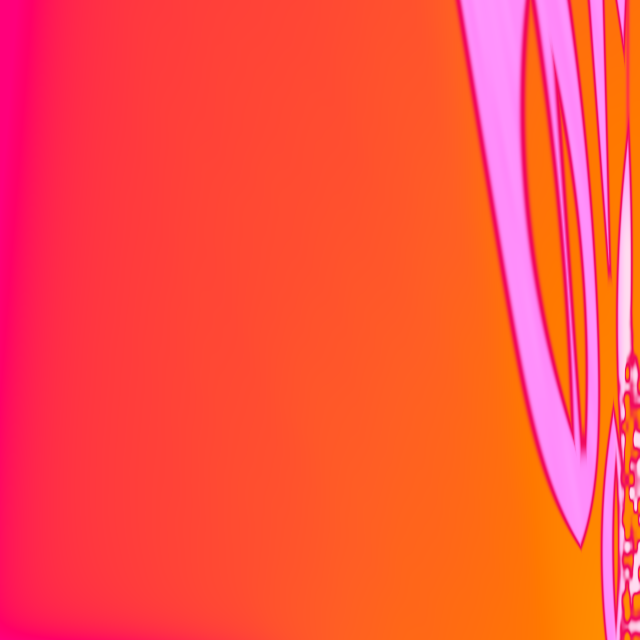
Write a Shadertoy shader that draws this background.

```glsl
// Draws a hot red-to-orange field with drooping pink ribbons that break into speckle at the right.
#define PINK vec3(1.0, 0.55, 0.98)
#define PALE vec3(1.0, 0.86, 0.94)
#define CRIMSON vec3(0.94, 0.01, 0.36)
#define RIM_WIDE 0.0048
#define RIM_FINE 0.0019
#define MOTTLE 0.035
#define SPECKLE_SCALE vec2(150.0, 48.0)

float hash(vec2 p) {
    return fract(sin(dot(p, vec2(127.1, 311.7))) * 43758.5453);
}

float noise(vec2 p) {
    vec2 i = floor(p), f = fract(p);
    f = f * f * (3.0 - 2.0 * f);
    return mix(mix(hash(i), hash(i + vec2(1, 0)), f.x),
               mix(hash(i + vec2(0, 1)), hash(i + vec2(1, 1)), f.x), f.y);
}

float fbm(vec2 p) {
    float sum = 0.0, amp = 0.5;
    for (int i = 0; i < 4; i++) {
        sum += amp * noise(p);
        p = p * 2.03 + 7.1;
        amp *= 0.5;
    }
    return sum;
}

float curve(vec3 c, float v) {
    return c.x + v * (c.y + v * c.z);
}

// Positive between two quadratic edges, within a span of depth
float band(vec2 q, vec3 left, vec3 right, vec2 span) {
    float across = min(q.x - curve(left, q.y), curve(right, q.y) - q.x);
    float along = 0.12 * min(q.y - span.x, span.y - q.y);
    return min(across, along);
}

// Large hanging loop, pointed at the bottom, with two slits
float hangingLoop(vec2 q) {
    float tip = q.y / 0.855;
    float left = 0.716 + 0.165 * q.y + 0.05 * pow(tip, 8.0);
    float right = curve(vec3(0.889, 0.14, -0.1), q.y) - 0.028 * pow(tip, 10.0);
    float loop = min(q.x - left, right - q.x);
    float wideSlit = band(q, vec3(0.825, -0.1, 0.3), vec3(0.833, 0.155, -0.094), vec2(-1.0, 0.69));
    float thinSlit = band(q, vec3(0.861, 0.069, 0.0), vec3(0.84, 0.26, -0.22), vec2(0.12, 0.69));
    return min(loop, -max(wideSlit, thinSlit));
}

// Narrow ribbons beside the loop
float sideRibbons(vec2 q) {
    float d = band(q, vec3(0.92, 0.073, 0.0), vec3(0.943, 0.025, 0.0), vec2(-1.0, 0.42));
    d = max(d, band(q, vec3(0.963, 0.15, 0.0), vec3(0.978, -0.04, 0.0), vec2(-1.0, 0.09)));
    d = max(d, band(q, vec3(1.014, -0.2, 0.2), vec3(0.9672, 0.098, -0.12), vec2(0.19, 0.72)));
    float pocket = band(q, vec3(1.2174, -0.645, 0.375), vec3(0.6997, 0.645, -0.375), vec2(0.6, 1.1));
    float slit = band(q, vec3(1.1748, -0.51, 0.3), vec3(0.7503, 0.51, -0.3), vec2(0.7, 1.0));
    return max(d, min(pocket, -slit));
}

// Heat runs from magenta at the left to orange at the right
vec3 heatField(vec2 q) {
    float x = q.x - 0.05 + 0.08 * q.y;
    float heat = 0.19 * (1.0 - exp(-x / 0.05)) + 0.27 * x;
    heat += 0.1 * (q.y - 0.5) * q.x;

    // Slanted mottling and a soft arc ahead of the loop
    vec2 slanted = vec2(q.x * 7.0 - q.y * 2.4, q.y * 2.2 + q.x);
    heat += MOTTLE * (fbm(slanted) - 0.48) * smoothstep(0.05, 0.3, q.x);
    float ahead = q.x - 0.7 - 0.19 * q.y;
    heat += 0.05 * smoothstep(-0.06, 0.03, ahead);

    // Cooler lower left rim
    float rise = 1.0 - q.y;
    float leftward = 1.0 - smoothstep(0.05, 0.55, q.x);
    heat -= leftward * (0.17 * exp(-rise / 0.025) + 0.05 * exp(-rise / 0.12));

    // Thin fold in the upper right
    float fold = (q.x - 0.981) / 0.003;
    heat -= 0.25 * exp(-fold * fold) * (1.0 - smoothstep(0.2, 0.4, q.y));

    heat = max(heat, -0.12);
    float blue = 0.4 - 0.7 * heat - 0.7 * max(heat - 0.37, 0.0);
    return vec3(1.0, max(heat, 0.0), max(blue, 0.0));
}

void mainImage(out vec4 fragColor, in vec2 fragCoord) {
    vec2 uv = fragCoord / iResolution.xy;
    vec2 q = vec2(uv.x, 1.0 - uv.y);
    float pixel = 1.0 / iResolution.x;

    // Ribbon shapes, broken up by stretched noise at the lower right
    float d = max(hangingLoop(q), sideRibbons(q));
    float grain = noise(q * SPECKLE_SCALE);
    float broken = smoothstep(0.964, 0.98, q.x) * smoothstep(0.46, 0.62, q.y);
    d = mix(d, (grain - 0.48) * 0.012, broken);

    // Ribbon fill with faint lengthwise streaks
    float streak = noise(vec2((q.x - 0.17 * q.y) * 90.0, q.y * 4.0));
    vec3 ribbon = PINK + vec3(0.0, 0.06, 0.02) * (streak - 0.4);
    ribbon = mix(ribbon, PALE, smoothstep(0.955, 0.98, q.x) * smoothstep(0.2, 0.4, q.y));

    vec3 color = mix(heatField(q), ribbon, smoothstep(-pixel, pixel, d));

    // Crimson rims, finer towards the right
    float rimWidth = mix(RIM_WIDE, RIM_FINE, smoothstep(0.82, 0.95, q.x));
    float rim = d / rimWidth;
    color = mix(color, CRIMSON, 0.95 * exp(-rim * rim));

    fragColor = vec4(color, 1.0);
}
```
